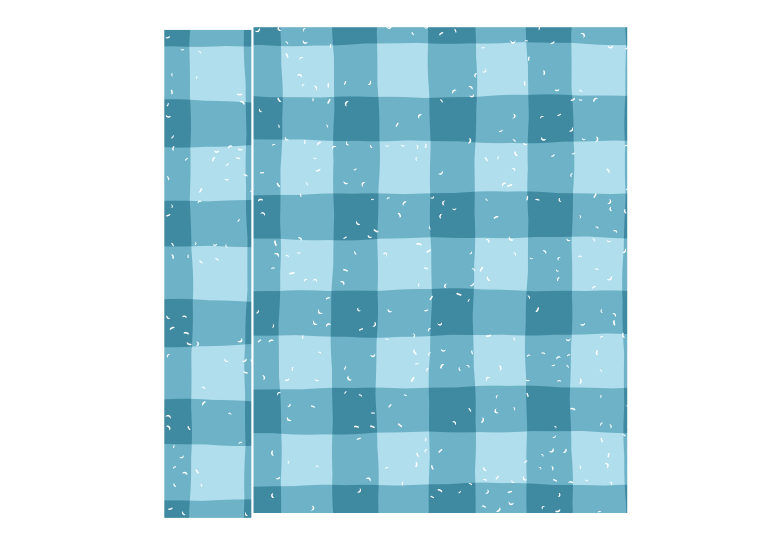
A Shadertoy shader for this pattern:

```glsl
// Hand-cut gingham: two cloth panels on white, each a grid of wavering bands
// whose overlaps darken, sprinkled with small white flecks.
// Edges waver by layered sines; flecks come from a jittered cell grid.

#define BAND_HALF 0.0408
#define WOBBLE 0.0042
#define FLECK_CELL 0.0258
#define FLECK_SHARE 0.32
#define FLECK_LENGTH 0.0031
#define FLECK_RADIUS 0.0014
#define LIGHT_BLUE vec3(0.69, 0.87, 0.93)
#define MID_BLUE vec3(0.43, 0.70, 0.78)
#define DARK_BLUE vec3(0.25, 0.54, 0.63)

float hash(vec2 p) {
    vec3 q = fract(p.xyx * vec3(0.1031, 0.1030, 0.0973));
    q += dot(q, q.yzx + 33.33);
    return fract((q.x + q.y) * q.z);
}

// Coverage of a shape from its distance, positive inside
float cover(float inside, float pixel) {
    return clamp(0.5 + inside / pixel, 0.0, 1.0);
}

// Slow drift, a shorter wave and slight kinks along one cut edge
float waver(float along, float seed) {
    float phase = 6.2832 * hash(vec2(seed, seed * 1.7 + 5.0));
    float wave = 0.55 * sin(along * 8.0 + phase)
               + 0.35 * sin(along * 21.0 + phase * 2.3)
               + 0.25 * abs(sin(along * 33.0 + phase * 1.6));
    return WOBBLE * wave;
}

// Repeating band whose two edges waver independently
float band(float across, float along, float center, float period, float seed, float pixel) {
    float index = floor((across - center) / period + 0.5);
    float offset = across - center - index * period;
    float edgeSeed = seed + 2.0 * index;
    float low = offset + BAND_HALF + waver(along, edgeSeed);
    float high = BAND_HALF - offset + waver(along, edgeSeed + 1.0);
    return cover(min(low, high), pixel);
}

// Short, slightly bent ticks, denser in loose clusters
float flecks(vec2 p, float pixel) {
    vec2 cell = floor(p / FLECK_CELL);
    float cluster = sin(cell.x * 0.71 + 1.3 * sin(cell.y * 0.43))
                  * sin(cell.y * 0.83 + 1.1 * sin(cell.x * 0.37));
    float present = step(hash(cell + 11.0), FLECK_SHARE * (1.0 + 0.7 * cluster));
    vec2 jitter = vec2(hash(cell + 23.0), hash(cell + 47.0));
    vec2 q = p - (cell + 0.2 + 0.6 * jitter) * FLECK_CELL;
    float angle = 6.2832 * hash(cell + 71.0);
    float c = cos(angle), s = sin(angle);
    q = mat2(c, -s, s, c) * q;
    q.y += (hash(cell + 89.0) - 0.5) * q.x * q.x / FLECK_LENGTH;
    float size = mix(0.6, 1.1, hash(cell + 97.0));
    q.x -= clamp(q.x, -FLECK_LENGTH * size, FLECK_LENGTH * size);
    return present * cover(FLECK_RADIUS * size - length(q), pixel);
}

// Lays one rectangular cloth panel over the background
vec3 layPanel(vec3 under, vec2 p, vec2 low, vec2 high, vec2 center, vec2 period,
              float seed, float pixel) {
    float vertical = band(p.x, p.y, center.x, period.x, seed, pixel);
    float horizontal = band(p.y, p.x, center.y, period.y, seed + 50.0, pixel);
    vec3 single = mix(LIGHT_BLUE, MID_BLUE, max(vertical, horizontal));
    vec3 cloth = mix(single, DARK_BLUE, vertical * horizontal);
    cloth = mix(cloth, vec3(1.0), flecks(p + seed, pixel));
    vec2 inside = min(p - low, high - p);
    float mask = cover(inside.x, pixel) * cover(inside.y, pixel);
    return mix(under, cloth, mask);
}

void mainImage(out vec4 fragColor, in vec2 fragCoord) {
    float pixel = 1.0 / iResolution.y;
    vec2 p = fragCoord * pixel;
    vec3 color = vec3(1.0);

    // Narrow panel on the left, wide panel on the right
    color = layPanel(color, p, vec2(0.302, 0.048), vec2(0.462, 0.945),
                     vec2(0.310, 0.7726), vec2(0.183, 0.1836), 3.0, pixel);
    color = layPanel(color, p, vec2(0.466, 0.057), vec2(1.153, 0.950),
                     vec2(0.653, 0.7818), vec2(0.1786), 17.0, pixel);

    fragColor = vec4(color, 1.0);
}
```
